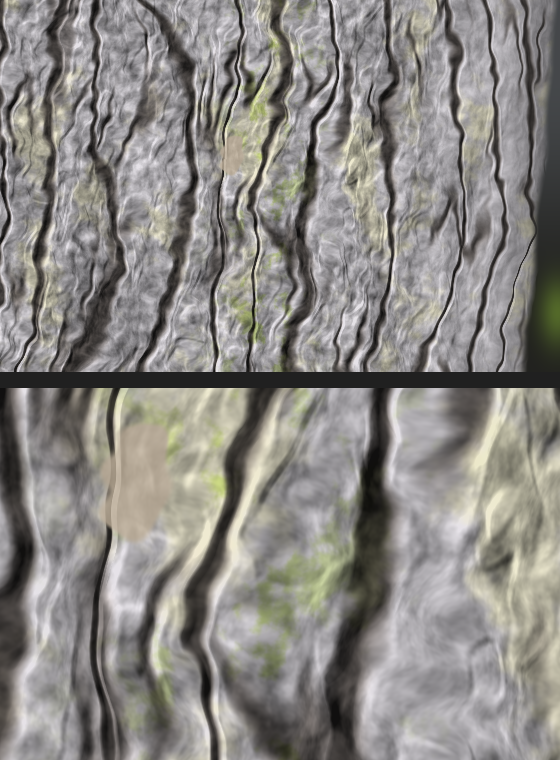
Top, the full canvas; bottom, a detail of the centre.
This texture is drawn by a Shadertoy shader. Its source:

```glsl
// Weathered tree bark: upright furrows, flaking plates, lichen and moss.
// A warped height field of furrows, terraces and gradient noise is lit from
// the upper left; the trunk softens towards its right edge and a dark backdrop.

vec2 gradientAt(vec2 cell) {
    vec2 h = vec2(dot(cell, vec2(127.1, 311.7)), dot(cell, vec2(269.5, 183.3)));
    return 2.0 * fract(sin(h) * 43758.5) - 1.0;
}

float noise(vec2 p) {
    vec2 i = floor(p), f = fract(p);
    vec2 u = f * f * f * (f * (f * 6.0 - 15.0) + 10.0);
    float a = dot(gradientAt(i), f);
    float b = dot(gradientAt(i + vec2(1, 0)), f - vec2(1, 0));
    float c = dot(gradientAt(i + vec2(0, 1)), f - vec2(0, 1));
    float d = dot(gradientAt(i + vec2(1, 1)), f - vec2(1, 1));
    return mix(mix(a, b, u.x), mix(c, d, u.x), u.y);
}

float fbm(vec2 p) {
    float sum = 0.0, amp = 0.5;
    for (int i = 0; i < 4; i++) {
        sum += amp * noise(p);
        p = mat2(1.6, 1.2, -1.2, 1.6) * p + 7.3;
        amp *= 0.5;
    }
    return sum;
}

// Leaning, wavering coordinates that follow the grain of the trunk
vec2 growth(vec2 p) {
    float turn = max(p.x - 0.9, 0.0);
    p.x += 0.3 * turn * turn - 0.1 * p.y;
    p.x += 0.05 * noise(p * vec2(4.0, 3.0));
    p.x += 0.04 * noise(p * vec2(9.0, 7.0) + 5.0);
    p.x += 0.02 * noise(p * vec2(24.0, 20.0) + 11.0);
    return p;
}

// 1 in the depth of a furrow, 0 on the plates
float furrow(vec2 q) {
    float lane = 6.6 * q.x + 1.7 * noise(q * vec2(3.0, 1.3) + 2.0);
    float reach = abs(fract(lane) - 0.5);
    float width = 0.06 + 0.13 * smoothstep(-0.25, 0.3, noise(q * vec2(6.0, 1.8) + 9.0));
    float wide = 1.0 - smoothstep(0.15 * width, width, reach);
    float crack = abs(noise(q * vec2(13.0, 2.6) + 17.0));
    float open = smoothstep(-0.1, 0.25, noise(q * vec2(6.0, 3.5) + 23.0));
    return max(wide, 0.85 * open * (1.0 - smoothstep(0.0, 0.1, crack)));
}

// Height of the bark: stepped flakes, furrows and fine crust
float relief(vec2 q, float soft) {
    float n = 3.6 * noise(q * vec2(13.0, 5.0)) + 1.3 * noise(q * vec2(28.0, 17.0) + 4.0);
    float flakes = floor(n) + smoothstep(0.5 - soft, 0.5 + soft, fract(n));
    return 0.2 * flakes - 0.8 * furrow(q) + 0.4 * fbm(q * vec2(34.0, 22.0));
}

void mainImage(out vec4 fragColor, in vec2 fragCoord) {
    vec2 uv = fragCoord / iResolution.y;
    float blur = smoothstep(0.95, 1.45, uv.x);
    float sharp = 1.0 - 0.7 * blur;
    float soft = mix(0.14, 0.45, blur);

    // Light and tone
    vec2 q = growth(uv);
    float slope = relief(q, soft) - relief(growth(uv + vec2(-0.004, 0.005)), soft);
    float light = clamp(0.9 * slope, -0.28, 0.2) * mix(1.0, 0.6, blur);
    float grain = sharp * fbm(q * vec2(36.0, 26.0) + 40.0);
    float deep = furrow(q);
    float tone = 0.6 + 0.75 * grain + 0.25 * noise(q * vec2(8.0, 3.0) + 13.0) + light;
    tone += 0.03 * smoothstep(0.3, 1.1, uv.x);
    tone = mix(tone, 0.16 + 0.4 * grain + 0.3 * light, 0.87 * deep);

    // Cool grey plates, yellowish lichen, brown furrows
    float lichen = noise(q * vec2(7.0, 4.0) + 30.0) + 0.8 * fbm(uv * 22.0 + 3.0);
    lichen = smoothstep(0.02, 0.35, lichen);
    vec3 tint = mix(vec3(1.0, 0.985, 1.01), vec3(1.04, 1.02, 0.91), lichen);
    tint = mix(tint, vec3(1.08, 0.99, 0.93), 0.7 * deep);
    vec3 color = clamp(tone + 0.05 * lichen, 0.06, 0.9) * tint;

    // Pale, bare scale left by a lost flake
    vec2 scale = (uv - vec2(0.625, 0.585)) / vec2(0.031, 0.056);
    float bare = 1.0 - smoothstep(0.85, 1.05, length(scale) + 0.6 * noise(uv * 30.0));
    color = mix(color, vec3(0.71, 0.66, 0.59) + 0.2 * grain + 0.3 * light, bare);

    // Moss in a broken band along the middle
    float band = exp(-pow((uv.x - 0.7 - 0.05 * uv.y) / 0.13, 2.0));
    float moss = fbm(uv * vec2(14.0, 9.0) + 60.0) + 0.5 * fbm(uv * 45.0);
    moss = band * smoothstep(0.03, 0.22, moss) * (1.0 - bare);
    color = mix(color, color * vec3(0.83, 0.92, 0.55), 0.85 * moss);

    // Trunk edge against a dark, blurred backdrop
    float edge = 1.408 + 0.085 * uv.y + 0.02 * noise(vec2(3.0, uv.y * 6.0));
    color *= 1.0 - 0.25 * smoothstep(-0.12, 0.0, uv.x - edge);
    vec3 backdrop = mix(vec3(0.13, 0.13, 0.12), vec3(0.27, 0.28, 0.29), smoothstep(0.15, 0.8, uv.y));
    float leaf = exp(-dot((uv - vec2(1.5, 0.16)) / vec2(0.05, 0.09), (uv - vec2(1.5, 0.16)) / vec2(0.05, 0.09)));
    backdrop = mix(backdrop, vec3(0.36, 0.46, 0.17), 0.85 * leaf);
    color = mix(color, backdrop, smoothstep(-0.012, 0.014, uv.x - edge));

    fragColor = vec4(color, 1.0);
}
```
